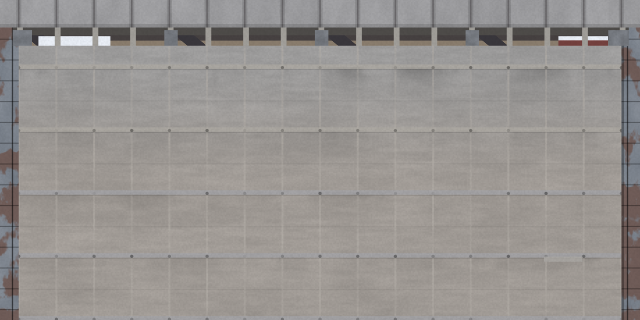
Give the GLSL for this texture, as a Shadertoy shader.

```glsl
float hash(vec2 p) {
    vec3 q = fract(vec3(p.xyx) * 0.1031);
    q += dot(q, q.yzx + 33.33);
    return fract((q.x + q.y) * q.z);
}

float noise(vec2 p) {
    vec2 i = floor(p), f = fract(p);
    f = f * f * (3.0 - 2.0 * f);
    return mix(mix(hash(i), hash(i + vec2(1, 0)), f.x),
               mix(hash(i + vec2(0, 1)), hash(i + vec2(1, 1)), f.x), f.y);
}

float fbm(vec2 p) {
    float sum = 0.0, amp = 0.5;
    for (int i = 0; i < 4; i++) {
        sum += amp * noise(p);
        p = p * 2.03 + 17.1;
        amp *= 0.5;
    }
    return sum;
}

// Antialiased coverage of a stripe with the given half width
float stripe(float d, float halfWidth) {
    return clamp((halfWidth - abs(d)) * iResolution.y + 0.5, 0.0, 1.0);
}

// Antialiased coverage of the span lo..hi
float span(float v, float lo, float hi) {
    return stripe(v - 0.5 * (lo + hi), 0.5 * (hi - lo));
}

const float bayWidth = 0.1177;
const float courseHeight = 0.1966;

vec3 wallColor(vec2 p, float bay, float seamDist) {
    float course = (0.7917 - p.y) / courseHeight;
    float row = floor(course + 0.5);
    float below = fract(course);
    float bandDist = (course - row) * courseHeight;

    vec3 col = mix(vec3(0.625, 0.603, 0.582), vec3(0.61, 0.607, 0.606), smoothstep(0.4, 0.85, p.y));
    col += 0.016 * (hash(vec2(floor(bay), floor(course * 2.0) + 9.0)) - 0.5);

    // Weathering: broad clouds, level streaks and soot below the bands
    col *= 0.95 + 0.1 * fbm(p * vec2(4.0, 9.0));
    col *= 0.95 + 0.1 * fbm(p * vec2(14.0, 75.0) + 5.0);
    float soot = exp(-below * 4.0) * smoothstep(0.25, 0.7, fbm(p * vec2(11.0, 5.0) + 31.0));
    col *= 1.0 - soot * mix(0.09, 0.2, span(course, 0.0, 1.0));

    // Faint middle joints, pale seams and course bands
    col *= 1.0 - 0.06 * stripe((below - 0.545) * courseHeight, 0.0015);
    float worn = 0.3 + 0.7 * noise(vec2(floor(bay + 0.5) * 7.0, p.y * 16.0));
    col = mix(col, vec3(0.69, 0.67, 0.645), 0.65 * worn * stripe(seamDist, 0.003));
    vec3 bandColor = mix(vec3(0.665, 0.65, 0.625), vec3(0.63, 0.63, 0.645), step(1.5, row));
    col = mix(col, bandColor, 0.8 * stripe(bandDist, 0.007));
    col *= 1.0 - 0.1 * stripe(bandDist - 0.009, 0.0015);

    // Chipped corners where seams cross bands
    float chip = stripe(length(vec2(seamDist, bandDist - 0.003)), 0.005);
    col *= 1.0 - 0.4 * chip * hash(vec2(floor(bay + 0.5), row + 3.0));

    // Single pale repair strip
    float patchMask = span(p.x, 1.7, 1.82) * span(p.y, 0.182, 0.198);
    return mix(col, vec3(0.66, 0.65, 0.635), 0.8 * patchMask);
}

vec3 pillarColor(vec2 p) {
    float edge = min(p.x, 2.0 - p.x);
    vec3 col = mix(vec3(0.42, 0.45, 0.49), vec3(0.54, 0.565, 0.6), fbm(p * vec2(18.0, 9.0)));
    float rust = fbm(p * vec2(25.0, 18.0) + 8.0) + 0.16 * (1.0 - smoothstep(0.3, 0.62, p.y));
    col = mix(col, vec3(0.42, 0.32, 0.29), 0.8 * smoothstep(0.5, 0.63, rust));
    float joint = (fract(p.y / 0.065) - 0.5) * 0.065;
    col *= 1.0 - 0.35 * stripe(joint, 0.0015);
    return col * (1.0 - 0.55 * stripe(edge - 0.039, 0.002));
}

vec3 openingColor(vec2 p, float bay, float seamDist) {
    // Dark beam over a tan far wall, with a brace beside each post
    vec3 col = mix(vec3(0.27, 0.25, 0.25), vec3(0.53, 0.48, 0.42), span(p.y, 0.85, 0.873));
    float brace = (fract(bay / 4.0) * 4.0 - 0.5) * bayWidth + (p.y - 0.88) * 1.2;
    col = mix(col, vec3(0.22, 0.21, 0.23), stripe(brace, 0.03));

    // Bright sky at both ends, red roof at the right
    float sky = span(p.x, 0.12, 0.345) + span(p.x, 1.745, 1.9);
    vec3 skyColor = mix(vec3(0.9, 0.92, 0.95), vec3(0.45, 0.25, 0.24),
                        step(1.0, p.x) * span(p.y, 0.84, 0.874));
    col = mix(col, skyColor, sky * span(p.y, 0.84, 0.887));

    // Shaded slab underside, fins on each seam, wider posts every fourth bay
    col = mix(col, vec3(0.3, 0.29, 0.28), span(p.y, 0.89, 0.92));
    col = mix(col, vec3(0.62, 0.61, 0.59), stripe(seamDist - 0.004, 0.009));
    float postDist = (fract(bay / 4.0 + 0.5) - 0.5) * 4.0 * bayWidth;
    float isEnd = step(0.9, abs(p.x - 1.0));
    float post = stripe(postDist - 0.005, mix(0.021, 0.046, isEnd));
    vec3 postColor = vec3(0.46, 0.475, 0.5) * (0.85 + 0.3 * fbm(p * 40.0));
    return mix(col, postColor, post * span(p.y, 0.8, 0.906));
}

vec3 parapetColor(vec2 p, float bay, float seamDist) {
    vec3 col = vec3(0.605, 0.605, 0.615) + 0.03 * (hash(vec2(floor(bay), 2.0)) - 0.5);
    col *= 0.94 + 0.12 * fbm(p * vec2(25.0, 12.0));
    col *= 1.0 - 0.12 * stripe(seamDist, 0.008);
    col = mix(col, vec3(0.36, 0.35, 0.36), 0.75 * stripe(seamDist, 0.0025));
    return col * (1.0 - 0.12 * span(p.y, 0.91, 0.925));
}

void mainImage(out vec4 fragColor, in vec2 fragCoord) {
    vec2 p = fragCoord / iResolution.xy * vec2(2.0, 1.0);
    float bay = (p.x - 0.0586) / bayWidth;
    float seamDist = (fract(bay + 0.5) - 0.5) * bayWidth;

    // Layers from back to front
    vec3 col = pillarColor(p);
    col = mix(col, openingColor(p, bay, seamDist), span(p.y, 0.856, 0.92) * span(p.x, 0.04, 1.965));
    float wall = span(p.x, 0.0586, 1.942) * span(p.y, -0.1, 0.857);
    col *= 1.0 - 0.3 * span(p.x, 1.935, 1.95) * span(p.y, -0.1, 0.857);
    col = mix(col, wallColor(p, bay, seamDist), wall);
    col = mix(col, parapetColor(p, bay, seamDist), span(p.y, 0.914, 1.1));

    // Fine concrete grain
    col *= 0.975 + 0.05 * noise(p * 230.0);
    fragColor = vec4(col, 1.0);
}
```
